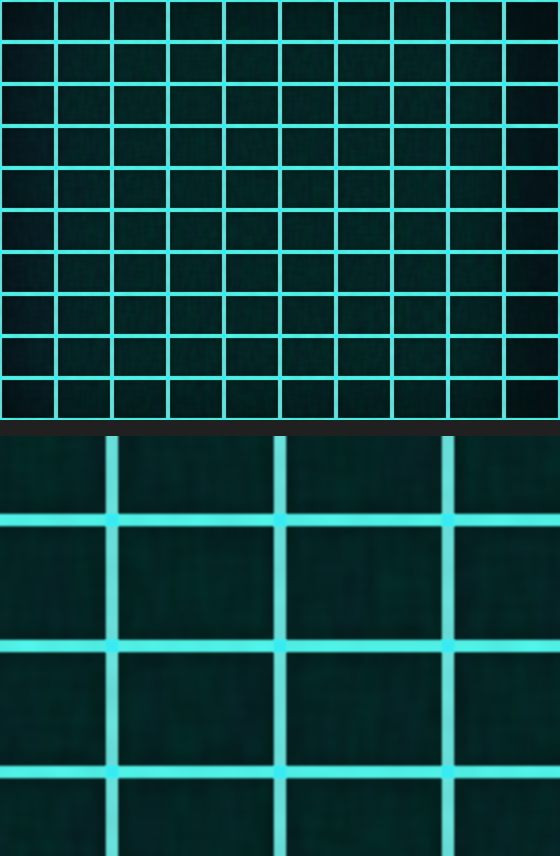
Top, the full canvas; bottom, a detail of the centre.
This pattern is drawn by a WebGL 1 fragment shader. Its source:

```glsl
precision highp float;
// A glowing cyan grid of ten by ten cells over a dark teal ground.
// Distances to the nearest grid lines give soft strokes; wrapping gradient
// noise adds a faint woven grain, and a periodic shade darkens the rim.

uniform vec2 u_resolution;

#define CELLS vec2(10.0, 10.0)
#define HALF_WIDTH 0.0049
#define SOFTNESS 0.0018
#define ROW_COLOR vec3(0.31, 0.94, 0.90)
#define COLUMN_COLOR vec3(0.41, 0.87, 0.85)
#define CROSS_COLOR vec3(0.22, 0.92, 0.95)
#define GREEN_GROUND vec3(0.010, 0.152, 0.138)
#define BLUE_GROUND vec3(0.030, 0.120, 0.148)
#define GRAIN 0.16
#define RIM_SHADE 0.36
#define TAU 6.2831853

// Unit gradient at a lattice point, repeating every period.
vec2 gradient(vec2 corner, vec2 period) {
  corner = mod(corner, period);
  float angle = TAU * fract(sin(dot(corner, vec2(127.1, 311.7))) * 4375.85);
  return vec2(cos(angle), sin(angle));
}

// Gradient noise over the unit canvas; a whole-number period makes it tile.
float wrapNoise(vec2 uv, vec2 period) {
  vec2 p = uv * period;
  vec2 i = floor(p);
  vec2 f = p - i;
  vec2 w = f * f * f * (f * (f * 6.0 - 15.0) + 10.0);
  vec2 e = vec2(1.0, 0.0);
  float a = dot(gradient(i, period), f);
  float b = dot(gradient(i + e.xy, period), f - e.xy);
  float c = dot(gradient(i + e.yx, period), f - e.yx);
  float d = dot(gradient(i + e.xx, period), f - e.xx);
  return mix(mix(a, b, w.x), mix(c, d, w.x), w.y);
}

// Periodic bump that peaks at the given position and wraps at the edges.
float rim(float x, float peak, float sharpness) {
  return pow(0.5 + 0.5 * cos(TAU * (x - peak)), sharpness);
}

vec3 ground(vec2 uv, vec2 lineDistance) {
  // Blue tint gathers at the left and right rims and in vertical streaks.
  float streaks = wrapNoise(uv, vec2(60.0, 10.0));
  float blue = 0.22 + 0.75 * rim(uv.x, 0.02, 8.0) + 0.7 * streaks;
  vec3 color = mix(GREEN_GROUND, BLUE_GROUND, clamp(blue, 0.0, 1.0));

  // Fine weave of upright and level threads.
  float weave = wrapNoise(uv, vec2(120.0, 30.0))
              + 0.6 * wrapNoise(uv, vec2(40.0, 110.0));
  color *= 1.0 + GRAIN * weave;

  // Darkening toward the rim, strongest just inside the right edge.
  float shade = rim(uv.x, 0.965, 14.0) + 0.55 * rim(uv.y, 0.0, 14.0);
  color *= 1.0 - RIM_SHADE * min(shade, 1.3);

  // Slight dark margin beside the strokes.
  float nearest = min(lineDistance.x, lineDistance.y);
  return color * mix(0.86, 1.0, smoothstep(0.006, 0.022, nearest));
}

void main() {
  vec2 uv = gl_FragCoord.xy / u_resolution;
  vec2 aspect = vec2(u_resolution.x / u_resolution.y, 1.0);

  // Distance to the nearest column and row line, in canvas heights.
  vec2 lineDistance = abs(fract(uv * CELLS + 0.5) - 0.5) / CELLS * aspect;
  float soft = max(SOFTNESS, 0.6 / u_resolution.y);
  vec2 stroke = 1.0 - smoothstep(HALF_WIDTH - soft, HALF_WIDTH + soft, lineDistance);

  vec3 color = ground(uv, lineDistance);

  // Strokes vary a little in brightness along their length.
  float flicker = 1.0 + 0.05 * wrapNoise(uv, vec2(50.0, 40.0));
  color = mix(color, COLUMN_COLOR * flicker, stroke.x);
  color = mix(color, ROW_COLOR * flicker, stroke.y);
  color = mix(color, CROSS_COLOR, stroke.x * stroke.y);

  gl_FragColor = vec4(color, 1.0);
}
```
